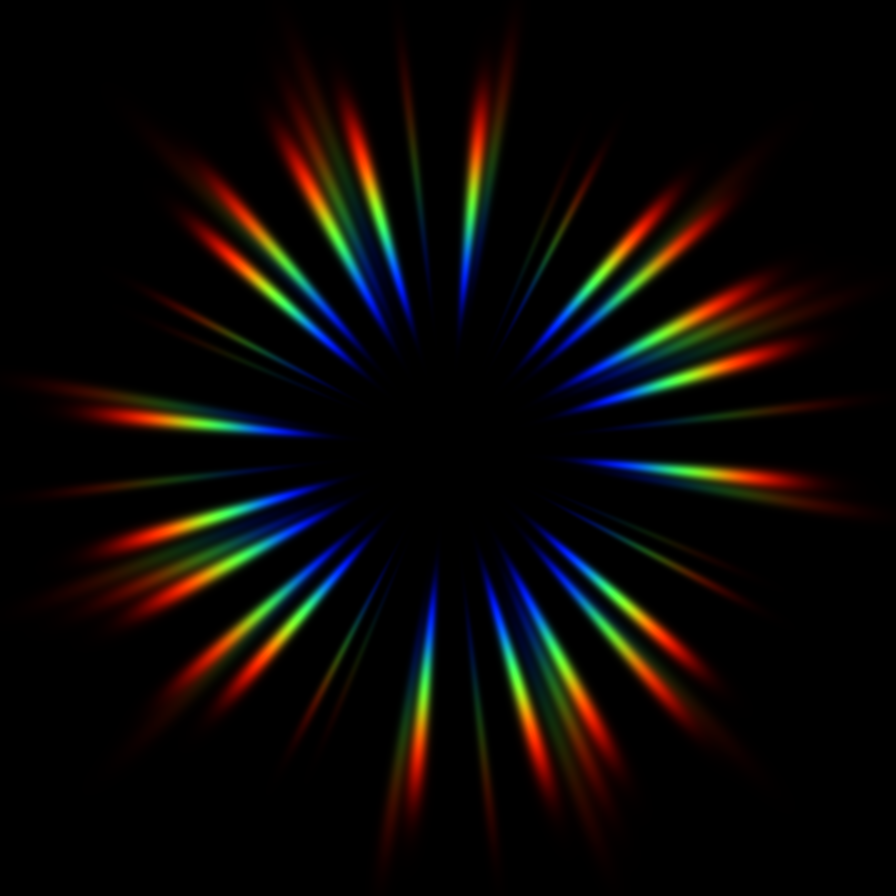
Give the GLSL for this background, as a Shadertoy shader.

```glsl
#define SECTOR 90.0
#define STREAKS 12
#define BLUE_RADIUS 0.195
#define GREEN_RADIUS 0.265
#define RED_RADIUS 0.325
#define EXPOSURE 1.05

// Each streak: angle in degrees, angular width, brightness, radial stretch
const vec4 streaks[STREAKS] = vec4[STREAKS](
    vec4( 6.6, 0.9, 0.20, 1.16),
    vec4(16.5, 1.6, 1.00, 1.01),
    vec4(20.8, 1.4, 0.16, 1.24),
    vec4(24.0, 1.5, 0.38, 1.11),
    vec4(27.9, 1.7, 0.95, 1.00),
    vec4(41.3, 1.5, 0.85, 1.03),
    vec4(43.5, 1.5, 0.10, 1.26),
    vec4(48.6, 1.6, 1.00, 0.95),
    vec4(62.5, 0.9, 0.28, 0.95),
    vec4(67.0, 0.8, 0.09, 0.92),
    vec4(81.2, 1.2, 0.22, 1.20),
    vec4(84.4, 1.5, 0.92, 1.02));

// Bell curve with separate inner and outer widths
float band(float x, float peak, float inner, float outer) {
    float t = (x - peak) / (x < peak ? inner : outer);
    return exp(-t * t);
}

// Diffraction colours: blue near the centre, red far out
vec3 spectrum(float radius) {
    return vec3(band(radius, RED_RADIUS, 0.060, 0.060),
                band(radius, GREEN_RADIUS, 0.055, 0.055),
                band(radius, BLUE_RADIUS, 0.045, 0.060));
}

void mainImage(out vec4 fragColor, in vec2 fragCoord) {
    vec2 p = (fragCoord - 0.5 * iResolution.xy) / min(iResolution.x, iResolution.y);
    float radius = length(p);
    float angle = degrees(atan(p.y, p.x + 1e-6));

    // Sum the streaks, repeated in every sector
    vec3 light = vec3(0.0);
    for (int i = 0; i < STREAKS; i++) {
        vec4 s = streaks[i];
        float offset = mod(angle - s.x + 0.5 * SECTOR, SECTOR) - 0.5 * SECTOR;
        float profile = band(offset, 0.0, s.y, s.y);
        light += s.z * profile * spectrum(radius / s.w);
    }

    fragColor = vec4(clamp(light * EXPOSURE, 0.0, 1.0), 1.0);
}
```
